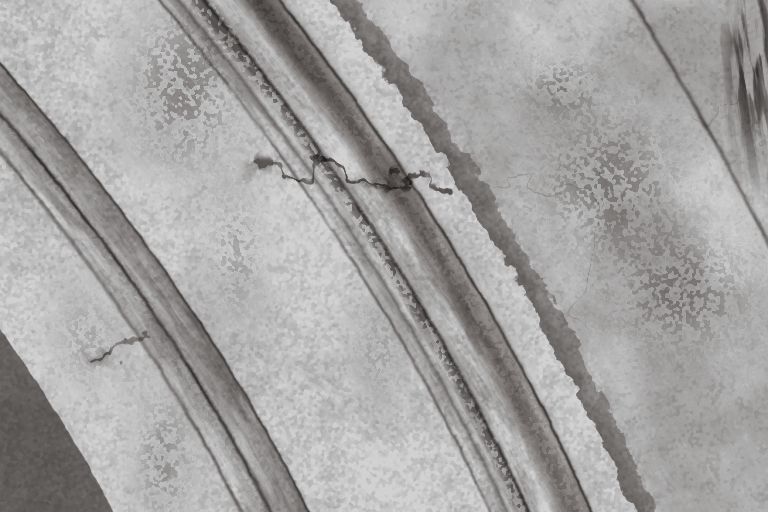
Give the GLSL for this texture, as a Shadertoy shader.

```glsl
#define PLASTER 0.765
#define CONCRETE 0.71
#define CORNER_TONE 0.38
#define STRIPE_TONE 0.41
#define CRACK_DEPTH 0.55
#define PIT_DEPTH 0.34
#define GRAIN 0.16
#define MOTTLE 0.26
#define RAGGED 0.014
#define WARMTH 0.055

vec2 hash2(vec2 c) {
    return fract(sin(vec2(dot(c, vec2(127.1, 311.7)), dot(c, vec2(269.5, 183.3)))) * 4375.85);
}

// Cellular noise: random cell values blended by distance to each cell point
float cells(vec2 p) {
    vec2 base = floor(p);
    float total = 0.0, weights = 0.0;
    for (int j = -1; j <= 1; j++)
    for (int i = -1; i <= 1; i++) {
        vec2 c = base + vec2(i, j);
        vec2 h = hash2(c);
        vec2 d = c + h - p;
        float w = exp(-9.0 * dot(d, d));
        total += w * fract(h.x * 7.3 + h.y * 13.7);
        weights += w;
    }
    return total / max(weights, 1e-5);
}

float layeredCells(vec2 p) {
    float sum = 0.0, amp = 0.5;
    for (int i = 0; i < 4; i++) {
        sum += amp * cells(p);
        p = mat2(1.6, 1.2, -1.2, 1.6) * p + 17.3;
        amp *= 0.5;
    }
    return sum / 0.9375;
}

// Position across the family of arches; each moulding edge is constant
float archCoord(vec2 p) {
    float t = p.y - 0.5;
    return (p.x - 0.77 * t + 0.25 * t * t) / (1.0 - 0.18 * t + 0.085 * t * t);
}

float ridge(float x, float center, float width) {
    float d = (x - center) / width;
    return exp(-d * d);
}

float blob(vec2 p, vec2 center, vec2 radius) {
    vec2 d = (p - center) / radius;
    return exp(-dot(d, d));
}

// Overlays a shaded strip that starts at one edge
void strip(inout float tone, float m, float start, float end, float a, float b) {
    float aa = 1.1 / iResolution.y;
    float shade = mix(a, b, smoothstep(start, end, m));
    tone = mix(tone, shade, smoothstep(start - aa, start + aa, m));
}

float crack(vec2 p, vec2 a, vec2 b, float width) {
    vec2 ab = b - a;
    float h = clamp(dot(p - a, ab) / dot(ab, ab), 0.0, 1.0);
    return 1.0 - smoothstep(width * 0.3, width, length(p - a - ab * h));
}

void mainImage(out vec4 fragColor, in vec2 fragCoord) {
    vec2 p = fragCoord / iResolution.y;
    p.y = 1.0 - p.y;

    float cloud = layeredCells(p * 5.0 + 3.0);
    float rough = layeredCells(p * 34.0);
    float grain = cells(p * 150.0);
    float m = archCoord(p);
    float streak = layeredCells(vec2(m * 60.0, p.y * 13.0));
    float e = m + (rough - 0.5) * RAGGED * 0.4;
    float worn = m + (rough - 0.5) * RAGGED * 2.0;

    // Cross-section of the mouldings, left to right
    float tone = CORNER_TONE;
    strip(tone, e, -0.107, 0.16, PLASTER - 0.01, PLASTER - 0.03);
    strip(tone, e, 0.162, 0.215, 0.70, 0.61);
    strip(tone, e, 0.222, 0.300, 0.66, 0.49);
    strip(tone, e, 0.303, 0.40, PLASTER - 0.02, PLASTER);
    strip(tone, e, 0.683, 0.716, 0.70, 0.62);
    strip(tone, e, 0.718, 0.755, 0.72, 0.66);
    strip(tone, e, 0.765, 0.80, 0.69, 0.75);
    strip(tone, e, 0.800, 0.850, 0.75, 0.47);
    strip(tone, e, 0.850, 0.892, 0.47, 0.61);
    strip(tone, e, 0.895, 0.91, 0.72, PLASTER);
    strip(tone, worn, 0.983, 1.035, STRIPE_TONE, STRIPE_TONE + 0.09);
    strip(tone, worn, 1.032, 1.08, CONCRETE - 0.04, CONCRETE);
    strip(tone, e, 1.514, 1.54, CONCRETE - 0.03, CONCRETE - 0.01);

    // Grooves and contact shadows
    float groove = 0.42 * ridge(e, 0.160, 0.005) + 0.58 * ridge(e, 0.221, 0.005)
                 + 0.45 * ridge(e, 0.301, 0.004) + 0.38 * ridge(e, 0.682, 0.004)
                 + 0.28 * ridge(e, 0.717, 0.006) + 0.55 * ridge(e, 0.762, 0.005)
                 + 0.58 * ridge(e, 0.894, 0.004) + 0.45 * ridge(e, 1.513, 0.005);
    tone *= 1.0 - groove * (0.6 + 0.8 * (streak - 0.1));

    // Weathering: soft mottle, streaks on the mouldings and fine grain
    float moulding = smoothstep(0.15, 0.17, m) * (1.0 - smoothstep(0.29, 0.31, m))
                   + smoothstep(0.68, 0.70, m) * (1.0 - smoothstep(0.89, 0.91, m));
    float concrete = smoothstep(1.03, 1.06, m);
    tone *= 1.0 + MOTTLE * (cloud - 0.5) * (0.6 + 0.6 * concrete);
    tone *= 1.0 + 0.45 * (streak - 0.5) * moulding;
    tone *= 1.0 + GRAIN * (grain - 0.5) + 0.14 * (rough - 0.5);
    float cove = ridge(m, 0.86, 0.035);
    tone *= 1.0 - 0.22 * cove * (1.0 - smoothstep(0.1, 0.55, p.y));

    // Pitted patches where the paint has worn off
    float patches = blob(p, vec2(0.36, 0.17), vec2(0.11, 0.16))
                  + 0.7 * blob(p, vec2(0.46, 0.50), vec2(0.06, 0.13))
                  + 0.8 * blob(p, vec2(0.32, 0.90), vec2(0.06, 0.14))
                  + 0.6 * blob(p, vec2(0.17, 0.66), vec2(0.07, 0.10))
                  + 0.6 * blob(p, vec2(0.74, 0.68), vec2(0.05, 0.10))
                  + 0.8 * blob(p, vec2(1.19, 0.36), vec2(0.12, 0.12))
                  + 0.7 * blob(p, vec2(1.10, 0.17), vec2(0.07, 0.05))
                  + 0.8 * blob(p, vec2(1.33, 0.57), vec2(0.12, 0.10))
                  + 1.3 * ridge(m, 0.752, 0.016) + 0.7 * cove
                  + 0.5 * ridge(m, 0.215, 0.03) + 0.18 * concrete;
    float pitNoise = 0.45 * grain + 0.35 * rough + 0.2 * streak;
    float pits = smoothstep(0.50, 0.66, pitNoise + 0.07 * min(patches, 1.3));
    tone *= 1.0 - PIT_DEPTH * pits * min(patches, 1.3);

    // Fractures crossing the mouldings, with dirt around them
    vec2 w = p + vec2(0.0, 0.07 * (layeredCells(p * 16.0) - 0.5));
    float fracture = crack(w, vec2(0.50, 0.325), vec2(0.74, 0.345), 0.007)
                   + crack(w, vec2(0.74, 0.345), vec2(0.88, 0.37), 0.006)
                   + 0.7 * crack(w, vec2(0.18, 0.705), vec2(0.29, 0.665), 0.006);
    float dirt = blob(w, vec2(0.52, 0.32), vec2(0.035, 0.018))
               + blob(w, vec2(0.745, 0.355), vec2(0.035, 0.022))
               + 0.6 * blob(w, vec2(0.19, 0.70), vec2(0.025, 0.018));
    tone *= 1.0 - CRACK_DEPTH * min(fracture * (0.4 + rough) + dirt * smoothstep(0.3, 0.6, rough), 1.0);
    float vein = ridge(cloud, 0.47, 0.006) * concrete * smoothstep(0.45, 0.6, cells(p * 4.0));
    tone *= 1.0 - 0.14 * vein;

    // Dark run-off at the upper right
    float runoff = layeredCells(vec2(p.x * 38.0 - p.y * 5.0, p.y * 6.0));
    float stain = blob(p, vec2(1.47, 0.10), vec2(0.045, 0.19)) * smoothstep(1.50, 1.53, m);
    tone *= 1.0 - stain * (0.12 + 0.75 * smoothstep(0.38, 0.68, runoff));

    tone = clamp(tone, 0.12, 0.82);
    float warm = WARMTH * (1.0 - smoothstep(0.35, 0.76, tone)) + 0.02 * cove;
    fragColor = vec4(tone * vec3(1.0, 1.0 - 0.7 * warm, 1.0 - warm), 1.0);
}
```
